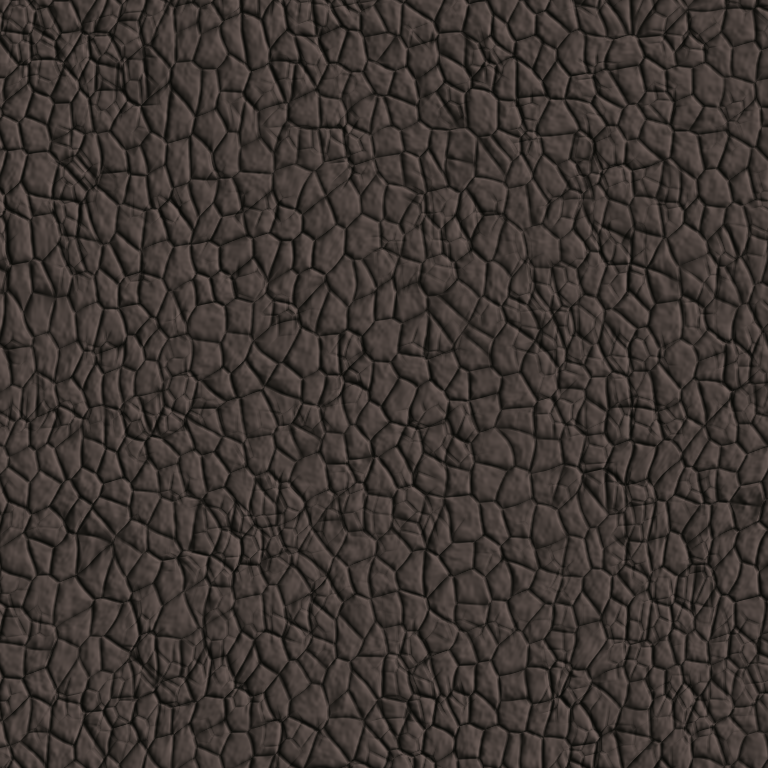
Reproduce this texture procedurally as a Shadertoy shader.

```glsl
vec2 hash2(vec2 p) {
    vec3 q = fract(p.xyx * vec3(0.1031, 0.1030, 0.0973));
    q += dot(q, q.yzx + 33.33);
    return fract((q.xx + q.yz) * q.zy);
}

float noise(vec2 p) {
    vec2 i = floor(p), f = fract(p);
    f = f * f * (3.0 - 2.0 * f);
    float low = mix(hash2(i).x, hash2(i + vec2(1, 0)).x, f.x);
    float high = mix(hash2(i + vec2(0, 1)).x, hash2(i + vec2(1, 1)).x, f.x);
    return mix(low, high, f.y) - 0.5;
}

// Gap between the two nearest cell centres: zero along the creases
float creaseDistance(vec2 p) {
    vec2 cell = floor(p);
    float nearest = 9.0, second = 9.0;
    for (int y = -1; y <= 1; y++) {
        for (int x = -1; x <= 1; x++) {
            vec2 c = cell + vec2(x, y);
            float d = length(c + 0.08 + 0.84 * hash2(c + 40.0) - p);
            second = min(second, max(nearest, d));
            nearest = min(nearest, d);
        }
    }
    return second - nearest;
}

float leatherHeight(vec2 uv) {
    // Bend the rows of pebbles
    vec2 p = uv + 0.045 * vec2(noise(uv * 4.0 + 3.0), noise(uv * 4.0 + 17.0));
    p += 0.012 * vec2(noise(uv * 24.0 + 31.0), noise(uv * 24.0 + 57.0));

    // Tall pebbles with creases of uneven depth
    float depth = 0.95 + 0.5 * noise(uv * 18.0 + 71.0);
    float height = 1.0 - depth * exp(-6.0 * creaseDistance(p * vec2(31.0, 23.0)));

    // Faint, broken secondary creases
    float broken = smoothstep(-0.1, 0.3, noise(uv * 22.0 + 91.0));
    height -= 0.45 * broken * exp(-7.0 * creaseDistance(p * vec2(47.0, 37.0) + 9.0));

    // Fine skin grain
    height += 0.32 * noise(p * vec2(125.0, 95.0));
    return height + 0.16 * noise(p * vec2(240.0, 190.0) + 5.0);
}

void mainImage(out vec4 fragColor, in vec2 fragCoord) {
    vec2 uv = fragCoord / iResolution.y;

    // Side light from the upper right, with darkened creases
    vec2 toLight = 0.0023 * vec2(0.87, 0.5);
    float behind = leatherHeight(uv - toLight);
    float ahead = leatherHeight(uv + toLight);
    float relief = behind - ahead;
    float hollow = 0.5 * (behind + ahead) - 0.72;
    float shade = 0.245 + 0.33 * relief + 0.16 * hollow;

    // Soft limits keep shadows brown-black and highlights matte
    shade = 0.245 + 0.22 * tanh((shade - 0.245) / 0.22);
    vec3 brown = mix(vec3(0.04, 0.04, 0.03), vec3(0.41, 0.355, 0.335), (shade - 0.04) / 0.37);
    fragColor = vec4(clamp(brown, 0.0, 1.0), 1.0);
}
```
